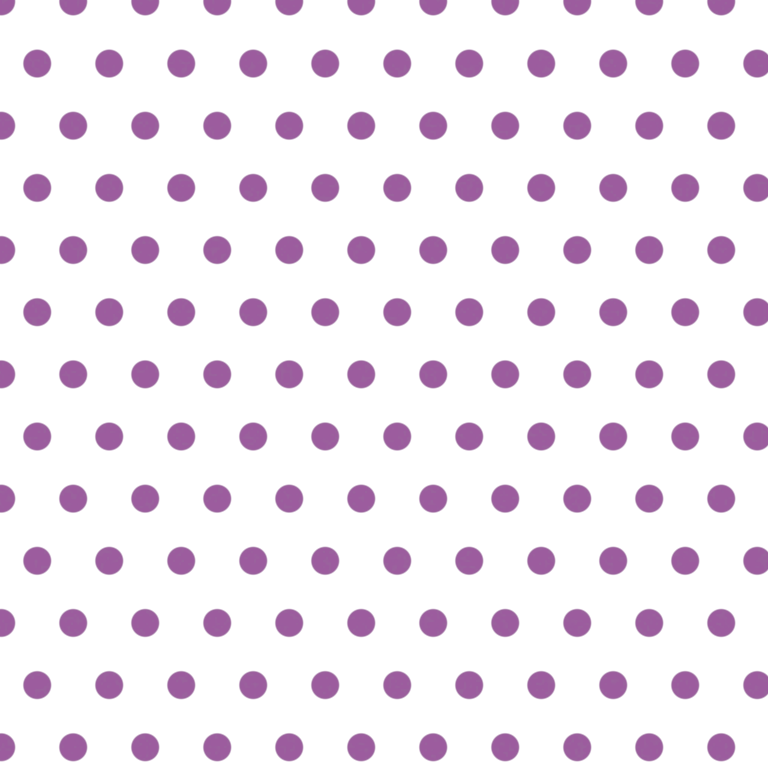
This pattern is drawn by a WebGL 1 fragment shader. Its source:

```glsl
precision highp float;

uniform vec2 u_resolution;

// Lengths are fractions of the canvas.
const vec2 DOT_PITCH = vec2(0.09375, 0.08093);
const vec2 FIRST_DOT = vec2(0.0016, 0.0270);
const float DOT_RADIUS = 0.0181;
const float EDGE_SOFTNESS = 0.0014;
const float GRAIN_SCALE = 256.0;
const float GRAIN_AMOUNT = 0.6;

const vec3 PAPER = vec3(1.0);
const vec3 DOT_COLOR = vec3(0.61, 0.36, 0.62);
const vec3 DOT_FADED = vec3(0.60, 0.40, 0.61);

float hash(vec2 p) {
    vec3 q = fract(vec3(p.xyx) * 0.1031);
    q += dot(q, q.yzx + 33.33);
    return fract((q.x + q.y) * q.z);
}

float valueNoise(vec2 p) {
    vec2 cell = floor(p);
    vec2 f = fract(p);
    f = f * f * (3.0 - 2.0 * f);
    float low = mix(hash(cell), hash(cell + vec2(1.0, 0.0)), f.x);
    float high = mix(hash(cell + vec2(0.0, 1.0)), hash(cell + 1.0), f.x);
    return mix(low, high, f.y);
}

// Signed distance to the nearest dot; odd rows shift by half a pitch.
float dotDistance(vec2 p) {
    vec2 grid = (p - FIRST_DOT) / DOT_PITCH;
    float row = floor(grid.y + 0.5);
    grid.x -= 0.5 * mod(row, 2.0);
    vec2 offset = (fract(grid + 0.5) - 0.5) * DOT_PITCH;
    return length(offset) - DOT_RADIUS;
}

void main() {
    float size = min(u_resolution.x, u_resolution.y);
    vec2 p = gl_FragCoord.xy / size;
    float d = dotDistance(p);

    // Faint print grain, with a slightly faded rim.
    float grain = GRAIN_AMOUNT * smoothstep(0.5, 1.0, valueNoise(p * GRAIN_SCALE));
    float rim = smoothstep(-2.0 * EDGE_SOFTNESS, 0.0, d);
    vec3 ink = mix(DOT_COLOR, DOT_FADED, max(grain, rim));

    // Edge at least as soft as one pixel.
    float edge = max(EDGE_SOFTNESS, 0.7 / size);
    float coverage = 1.0 - smoothstep(-edge, edge, d);
    gl_FragColor = vec4(mix(PAPER, ink, coverage), 1.0);
}
```
